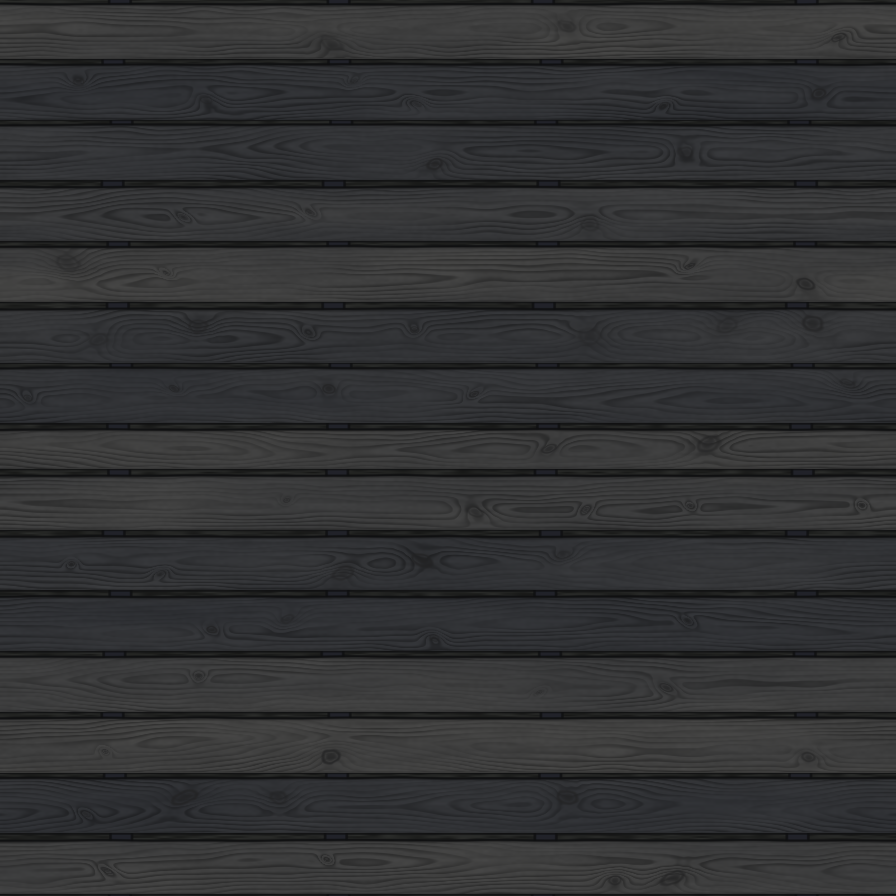
Give the GLSL for this texture, as a WebGL 2 fragment shader.

```glsl
#version 300 es
precision highp float;
// Dark stained softwood planks laid horizontally, with open gaps over joists.

uniform vec2 u_resolution;
out vec4 fragColor;

const float PLANKS = 15.0;
const float NARROW_ID = 7.0;        // one plank is cut narrower
const float NARROW_WIDTH = 0.75;
const float PITCH = 1.0 / (PLANKS - 1.0 + NARROW_WIDTH);
const float TOP_SHIFT = 0.002;
const float GAP = 0.0085;
const float KNOT_CELLS = 7.0;
const float JOIST_HALF = 0.012;
const float JOISTS[4] = float[](0.131, 0.375, 0.611, 0.895);
// Stain of each plank from top to bottom: 0 cool and dark, 1 warm and light.
const float STAIN[15] = float[](0.88, 0.1, 0.25, 0.48, 0.85, 0.3, 0.17, 0.9,
                                0.75, 0.22, 0.08, 0.72, 0.92, 0.1, 0.78);
const vec3 COOL_WOOD = vec3(0.186, 0.193, 0.208);
const vec3 WARM_WOOD = vec3(0.262, 0.261, 0.258);
const vec3 KNOT_COLOR = vec3(0.135, 0.135, 0.138);
const vec3 BATTEN_COLOR = vec3(0.140, 0.144, 0.138);
const vec3 JOIST_COLOR = vec3(0.128, 0.134, 0.162);
const vec3 SHADOW_COLOR = vec3(0.055, 0.057, 0.062);

float hash(vec2 p) {
    vec3 q = fract(vec3(p.xyx) * 0.1031);
    q += dot(q, q.yzx + 33.33);
    return fract((q.x + q.y) * q.z);
}

// Value noise that wraps along x after the given number of cells.
float noise(vec2 p, float period) {
    vec2 i = floor(p), f = fract(p);
    f = f * f * (3.0 - 2.0 * f);
    float x0 = mod(i.x, period), x1 = mod(i.x + 1.0, period);
    float low = mix(hash(vec2(x0, i.y)), hash(vec2(x1, i.y)), f.x);
    float high = mix(hash(vec2(x0, i.y + 1.0)), hash(vec2(x1, i.y + 1.0)), f.x);
    return mix(low, high, f.y);
}

// Returns ring displacement, knot darkness and surrounding halo.
vec3 knots(vec2 p, float id) {
    vec3 sum = vec3(0.0);
    for (float j = -1.0; j <= 1.0; j++) {
        float cell = floor(p.x * KNOT_CELLS) + j;
        vec2 seed = vec2(mod(cell, KNOT_CELLS) + 3.0, id * 5.0 + 41.0);
        float present = step(hash(seed), 0.68);
        float along = (cell + 0.15 + 0.7 * hash(seed + 17.0)) / KNOT_CELLS;
        float across = (hash(seed + 31.0) - 0.5) * 0.030;
        float size = mix(0.0025, 0.0095, pow(hash(seed + 53.0), 1.7));
        vec2 q = p - vec2(along, across);
        q.x += q.y * (hash(seed + 71.0) - 0.5) * 1.8;
        float d = length(q * vec2(0.72, 1.0)) / size;
        d += 0.25 * (noise(p * 160.0, 160.0) - 0.5);
        float core = 1.0 - smoothstep(0.2, 0.8, d);
        float rim = 1.0 - smoothstep(0.0, 0.35, abs(d - 0.85));
        float depth = mix(0.35, 1.0, hash(seed + 97.0));
        sum += present * vec3(3.0 * exp(-0.2 * d * d),
                              depth * max(0.65 * core, 0.75 * rim),
                              exp(-0.35 * d * d));
    }
    return sum;
}

vec3 plankColor(vec2 p, float y, float id) {
    vec3 knot = knots(p, id);

    // Growth rings: long arches that bend around the knots.
    float drift = 0.018 * (noise(vec2(p.x * 3.0, id * 7.0 + 5.0), 3.0) - 0.5);
    float w = (p.y - drift) / 0.026;
    float rings = 5.5 * sqrt(w * w + 0.06) + knot.x;
    rings += 5.0 * noise(vec2(p.x * 5.0, id * 9.0 + 2.0), 5.0);
    rings += 1.1 * noise(vec2(p.x * 22.0, y * 90.0), 22.0);
    float s = fract(rings);
    float line = smoothstep(0.25, 0.8, s) * (1.0 - smoothstep(0.8, 1.0, s));
    line *= 1.0 - smoothstep(0.3, 0.8, fwidth(rings));
    float strength = smoothstep(0.2, 0.85, noise(vec2(p.x * 7.0, y * 55.0 + 13.0), 7.0));

    // Fine fibres and broad uneven stain.
    float fibre = noise(vec2(p.x * 26.0, y * 300.0), 26.0) - 0.5;
    float speck = noise(vec2(p.x * 190.0, y * 380.0), 190.0) - 0.5;
    float patchy = noise(vec2(p.x * 6.0, y * 38.0 + 7.0), 6.0) - 0.5;
    vec3 color = mix(COOL_WOOD, WARM_WOOD, clamp(STAIN[int(id)] + 0.3 * patchy, 0.0, 1.0));
    color *= 1.0 + 0.10 * fibre + 0.05 * speck + 0.05 * patchy;
    color *= 1.0 - line * mix(0.07, 0.27, strength);
    color *= 1.0 - 0.10 * knot.z;
    return mix(color, KNOT_COLOR, clamp(knot.y, 0.0, 0.85));
}

vec3 gapColor(float x, float v, float width, float id) {
    float grime = noise(vec2(x * 60.0, v * 500.0 + id * 31.0), 60.0);
    vec3 color = BATTEN_COLOR * (0.65 + 0.55 * grime);
    for (int i = 0; i < 4; i++) {
        float center = JOISTS[i] + 0.012 * (hash(vec2(float(i) + 9.0, id)) - 0.5);
        float d = abs(x - center) - JOIST_HALF;
        color = mix(color, JOIST_COLOR, 1.0 - smoothstep(-0.001, 0.001, d));
        color = mix(color, SHADOW_COLOR, 0.8 * (1.0 - smoothstep(0.0005, 0.0025, abs(d))));
    }
    float upper = 1.0 - smoothstep(0.0005, 0.0025, v);
    float lower = smoothstep(width - 0.0035, width - 0.0015, v);
    return mix(color, SHADOW_COLOR, max(0.75 * upper, 0.9 * lower));
}

void main() {
    vec2 uv = gl_FragCoord.xy / u_resolution;
    float pixel = 1.0 / u_resolution.y;

    // Plank index and distance below its upper gap.
    float row = fract(1.0 - uv.y + TOP_SHIFT) / PITCH;
    float id = row < NARROW_ID + NARROW_WIDTH ? min(floor(row), NARROW_ID)
                                            : floor(row + 1.0 - NARROW_WIDTH);
    float start = id - (id > NARROW_ID ? 1.0 - NARROW_WIDTH : 0.0);
    float height = PITCH * (id == NARROW_ID ? NARROW_WIDTH : 1.0);
    float v = (row - start) * PITCH;

    float width = GAP * mix(0.82, 1.08, hash(vec2(id, 83.0)));
    width += 0.0012 * (noise(vec2(uv.x * 18.0, id * 3.0 + 60.0), 18.0) - 0.5);
    vec2 p = vec2(uv.x, v - 0.5 * (height + GAP));
    vec3 wood = plankColor(p, uv.y, id);

    // Rounded board edges fall slightly into shade.
    float edge = min(v - width, height - v);
    wood *= mix(0.82, 1.0, smoothstep(0.0, 0.003, edge));
    float inPlank = smoothstep(-pixel, pixel, v - width);
    fragColor = vec4(mix(gapColor(uv.x, v, width, id), wood, inPlank), 1.0);
}
```
